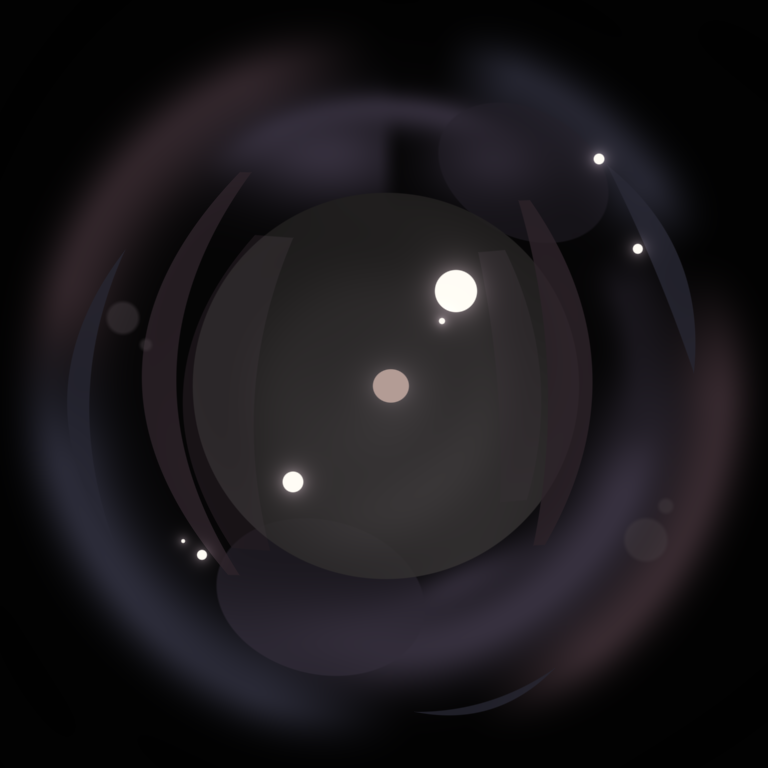
Give the GLSL for this background, as a Shadertoy shader.

```glsl
// Dark glassy orb: soft brushed rings, translucent crescents, a central disc and points of light.
#define DISC_RADIUS 0.503
#define DISC_OPACITY 0.88
#define HALO_STRENGTH 0.42
#define GRAIN_STRENGTH 0.05
#define PIXEL (2.0 / min(iResolution.x, iResolution.y))

const vec3 ROSE = vec3(0.205, 0.155, 0.175);
const vec3 SLATE = vec3(0.165, 0.165, 0.215);
const vec3 VIOLET = vec3(0.205, 0.182, 0.235);
const vec3 PLUM = vec3(0.175, 0.135, 0.160);
const vec3 SMOKE = vec3(0.225, 0.200, 0.215);
const vec3 WARM_WHITE = vec3(1.0, 0.99, 0.96);

vec2 rotate(vec2 p, float degrees) {
    float a = radians(degrees);
    return vec2(cos(a) * p.x + sin(a) * p.y, cos(a) * p.y - sin(a) * p.x);
}

float inside(float d) {
    return smoothstep(-PIXEL, PIXEL, d);
}

// Soft stroke on a circle; span is (middle angle, half angle) in degrees.
float arcStroke(vec2 p, float radius, float innerWidth, float outerWidth, vec2 span) {
    float r = length(p);
    float x = (r - radius) / (r < radius ? innerWidth : outerWidth);
    float a = radians(span.x);
    float turn = acos(clamp(dot(p / max(r, 1e-4), vec2(cos(a), sin(a))), -1.0, 1.0));
    float ends = 1.0 - smoothstep(0.45, 1.0, turn / radians(span.y));
    return exp(-x * x) * ends;
}

float softBlob(vec2 p, vec2 radii) {
    p /= radii;
    return exp(-dot(p, p));
}

float ellipseMask(vec2 p, vec2 radii) {
    return inside((1.0 - length(p / radii)) * min(radii.x, radii.y));
}

// Region between two bowed edges over the chord a-b; bows is (outer, inner, inner offset).
float crescent(vec2 p, vec2 a, vec2 b, vec3 bows) {
    float len = length(b - a);
    vec2 dir = (b - a) / len;
    vec2 rel = p - 0.5 * (a + b);
    float t = dot(rel, dir) / (0.5 * len);
    float h = dot(rel, vec2(-dir.y, dir.x));
    float arch = 1.0 - t * t;
    float d = min(bows.x * arch - h, h - bows.y * arch + bows.z);
    return inside(min(d, (1.0 - abs(t)) * 0.5 * len));
}

void mainImage(out vec4 fragColor, in vec2 fragCoord) {
    vec2 p = (2.0 * fragCoord - iResolution.xy) / min(iResolution.x, iResolution.y);
    vec3 col = vec3(0.006) + vec3(0.014, 0.012, 0.014) * (1.0 - smoothstep(0.7, 1.0, length(p)));

    // Outer ring, brushed in four coloured strokes
    col = mix(col, ROSE, 0.95 * arcStroke(p, 0.85, 0.12, 0.085, vec2(139.0, 50.0)));
    col = mix(col, SLATE, arcStroke(p, 0.86, 0.13, 0.085, vec2(221.0, 55.0)));
    col = mix(col, ROSE * 1.05, arcStroke(p, 0.87, 0.12, 0.08, vec2(-27.0, 50.0)));
    col = mix(col, SLATE * 0.87, arcStroke(p, 0.86, 0.12, 0.08, vec2(52.0, 30.0)));

    // Inner violet bands above and below
    col = mix(col, VIOLET, arcStroke(p, 0.69, 0.13, 0.10, vec2(-57.0, 68.0)));
    col = mix(col, VIOLET * 0.65, 0.65 * arcStroke(p, 0.67, 0.06, 0.10, vec2(8.0, 25.0)));
    col = mix(col, VIOLET * 0.9, arcStroke(p, 0.715, 0.055, 0.045, vec2(94.0, 38.0)));
    float bandEnd = 1.0 - smoothstep(-0.02, 0.05, p.x);
    col = mix(col, VIOLET, bandEnd * softBlob(p - vec2(-0.15, 0.60), vec2(0.25, 0.13)));
    col = mix(col, VIOLET * 0.85, softBlob(p - vec2(0.28, 0.58), vec2(0.15, 0.10)));
    col = mix(col, VIOLET, 0.8 * softBlob(rotate(p - vec2(0.20, -0.525), 26.0), vec2(0.20, 0.055)));

    // Translucent ovals
    float upperOval = ellipseMask(rotate(p - vec2(0.363, 0.550), -28.0), vec2(0.235, 0.165));
    col = mix(col, VIOLET * 0.7, 0.5 * upperOval);
    float lowerOval = ellipseMask(rotate(p - vec2(-0.165, -0.555), -14.0), vec2(0.275, 0.20));
    vec3 ovalTint = VIOLET * mix(0.65, 0.95, smoothstep(-0.4, -0.72, p.y) * 1.0);
    col = mix(col, ovalTint, 0.75 * lowerOval);

    // Thin outer crescents
    float slivers = crescent(p, vec2(-0.70, -0.42), vec2(-0.674, 0.349), vec3(0.138, 0.08, 0.0));
    slivers += crescent(p, vec2(0.581, 0.570), vec2(0.807, 0.029), vec3(0.08, 0.01, 0.0));
    slivers += crescent(p, vec2(0.445, -0.74), vec2(0.081, -0.854), vec3(0.052, 0.030, 0.0));
    col = mix(col, SLATE * 0.92, 0.8 * min(slivers, 1.0));

    // Central disc, lit from below its middle
    vec2 lit = p - vec2(0.06, -0.18);
    vec3 discTint = mix(vec3(0.095, 0.090, 0.086), vec3(0.245, 0.232, 0.236), exp(-3.6 * dot(lit, lit)));
    float disc = inside(DISC_RADIUS - length(p - vec2(0.005, -0.005)));
    col = mix(col, discTint, DISC_OPACITY * disc);

    // Paired curved panels across the disc edge
    float outerPanels = crescent(p, vec2(-0.406, -0.497), vec2(-0.375, 0.552), vec3(0.24, 0.18, 0.03));
    outerPanels += crescent(p, vec2(0.38, 0.479), vec2(0.419, -0.419), vec3(0.143, 0.056, 0.03));
    col = mix(col, PLUM, 0.8 * min(outerPanels, 1.0));
    float innerPanels = crescent(p, vec2(-0.396, -0.427), vec2(-0.336, 0.388), vec3(0.157, 0.07, 0.10));
    innerPanels += crescent(p, vec2(0.315, 0.349), vec2(0.372, -0.302), vec3(0.063, 0.02, 0.07));
    col = mix(col, mix(PLUM * 0.8, SMOKE * 0.9, disc), 0.6 * min(innerPanels, 1.0));

    // Faint ghost spots: xy position, z radius
    vec3 ghosts[4] = vec3[4](vec3(-0.68, 0.172, 0.043), vec3(-0.62, 0.102, 0.016),
        vec3(0.682, -0.406, 0.057), vec3(0.734, -0.318, 0.02));
    for (int i = 0; i < 4; i++) {
        float d = length(p - ghosts[i].xy) - ghosts[i].z;
        col = mix(col, SMOKE * 1.2, 0.48 * (1.0 - smoothstep(-0.008, 0.006, d)));
    }

    // Lights with halos; the first is the dim pink core
    vec3 lights[8] = vec3[8](vec3(0.018, -0.005, 0.047), vec3(0.1875, 0.242, 0.055),
        vec3(0.151, 0.164, 0.008), vec3(-0.237, -0.255, 0.027), vec3(-0.474, -0.445, 0.013),
        vec3(-0.523, -0.409, 0.005), vec3(0.56, 0.586, 0.014), vec3(0.661, 0.352, 0.013));
    for (int i = 0; i < 8; i++) {
        vec2 rel = p - lights[i].xy;
        float d = length(rel * vec2(1.0, i == 0 ? 1.08 : 1.0)) - lights[i].z;
        float halo = exp(-max(d, 0.0) / (0.010 + 0.35 * lights[i].z));
        col += (i == 0 ? 0.4 : 1.0) * HALO_STRENGTH * halo * vec3(0.55, 0.49, 0.52);
        col = mix(col, i == 0 ? vec3(0.70, 0.61, 0.585) : WARM_WHITE, inside(-d));
    }

    // Gentle brushed variation from layered sines
    float brush = sin(23.0 * length(p) + 2.0 * sin(3.0 * p.x)) * sin(5.0 * p.x - 4.0 * p.y);
    col *= 1.0 + GRAIN_STRENGTH * brush * (1.0 - smoothstep(0.3, 0.6, col.g));
    fragColor = vec4(clamp(col, 0.0, 1.0), 1.0);
}
```
